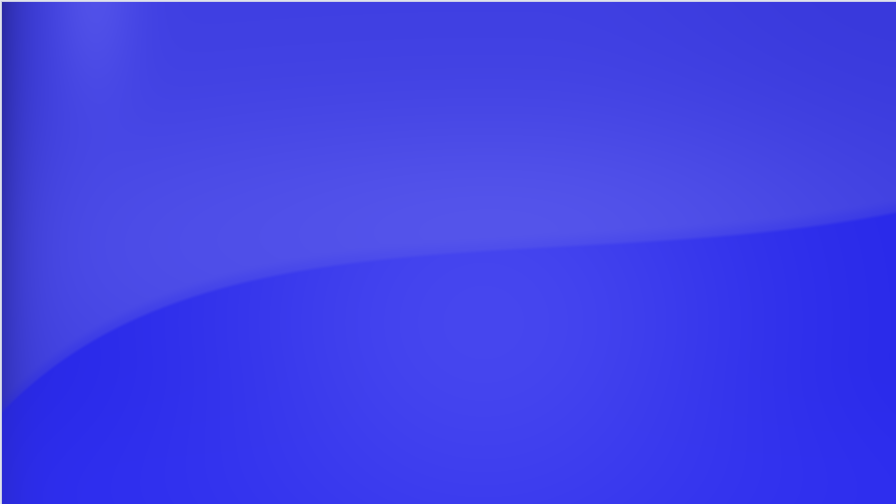
Give the GLSL for this background, as a Shadertoy shader.

```glsl
// Two smooth blue fields parted by a rising wave, with soft glows and a thin pale rim.

const vec3 UPPER_BLUE = vec3(0.245, 0.245, 0.885);
const vec3 CREST_BLUE = vec3(0.345, 0.345, 0.925);
const vec3 LOWER_BLUE = vec3(0.150, 0.150, 0.915);
const vec3 POOL_BLUE  = vec3(0.275, 0.275, 0.935);
const vec3 SHADE_BLUE = vec3(0.140, 0.140, 0.560);
const vec3 RIM_COLOR  = vec3(0.880, 0.890, 0.920);

const vec2 CREST_CENTER = vec2(0.55, 0.54);
const vec2 CREST_SIZE   = vec2(0.42, 0.25);
const vec2 POOL_CENTER  = vec2(0.54, 0.36);
const vec2 POOL_SIZE    = vec2(0.32, 0.52);
const vec2 LAMP_CENTER  = vec2(0.105, 1.02);
const vec2 LAMP_SIZE    = vec2(0.050, 0.22);
const float SHADE_WIDTH = 0.026;
const float EDGE_SOFT   = 0.005;
const float HAZE_HEIGHT = 0.032;
const float RIM_WIDTH   = 0.0035; // share of the canvas height

// Elliptical Gaussian falloff
float glow(vec2 p, vec2 center, vec2 size) {
    vec2 q = (p - center) / size;
    return exp(-dot(q, q));
}

// Height of the wave: a gentle cubic that drops away at the left
float waveHeight(float x) {
    float t = x - 0.62;
    return 0.511 + 0.09 * t + 0.6 * t * t * t - 0.134 * exp(-8.0 * x);
}

vec3 upperField(vec2 p) {
    vec3 color = UPPER_BLUE - 0.025 * smoothstep(0.6, 1.0, p.x) * p.y;
    color = mix(color, CREST_BLUE, 0.85 * glow(p, CREST_CENTER, CREST_SIZE));
    color = mix(color, CREST_BLUE, 0.30 * glow(p, vec2(0.18, 0.48), vec2(0.2, 0.25)));
    color = mix(color, CREST_BLUE, 0.75 * glow(p, LAMP_CENTER, LAMP_SIZE));
    float shade = exp(-p.x / SHADE_WIDTH) * mix(0.55, 1.0, p.y);
    return mix(color, SHADE_BLUE, 0.85 * shade);
}

vec3 lowerField(vec2 p) {
    vec3 color = LOWER_BLUE + 0.02 * (1.0 - smoothstep(0.0, 0.3, p.y));
    color = mix(color, POOL_BLUE, glow(p, POOL_CENTER, POOL_SIZE));
    return mix(color, SHADE_BLUE, 0.30 * exp(-p.x / SHADE_WIDTH));
}

void mainImage(out vec4 fragColor, in vec2 fragCoord) {
    vec2 p = fragCoord / iResolution.xy;
    float height = p.y - waveHeight(p.x);
    vec3 lower = lowerField(p);
    vec3 upper = upperField(p);

    // Wave edge with a faint haze just above it
    float haze = mix(0.65, 1.0, smoothstep(0.0, HAZE_HEIGHT, height));
    float above = smoothstep(-EDGE_SOFT, EDGE_SOFT, height) * haze;
    vec3 color = mix(lower, upper, above);

    // Pale rim along the left and top
    float pixel = 1.0 / iResolution.y;
    float rimDistance = min(fragCoord.x, iResolution.y - fragCoord.y) * pixel;
    float rim = 1.0 - smoothstep(RIM_WIDTH - 0.5 * pixel, RIM_WIDTH + 0.5 * pixel, rimDistance);
    fragColor = vec4(mix(color, RIM_COLOR, rim), 1.0);
}
```
